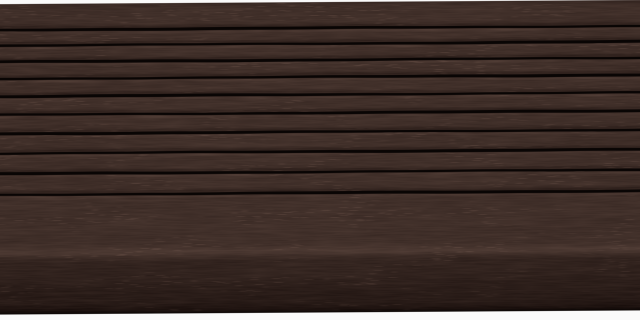
A WebGL 1 fragment shader for this texture:

```glsl
precision highp float;
// Dark wooden stair tread seen in perspective: ten grooves whose spacing widens
// toward the viewer, then a smooth front board with a rounded, shaded nosing.
// Groove positions follow a quadratic; grain is stretched cellular noise.
uniform vec2 u_resolution;

const vec3 BLACK_BROWN = vec3(0.035, 0.018, 0.014);
const vec3 DARK_BROWN  = vec3(0.09, 0.05, 0.04);
const vec3 PALE_BROWN  = vec3(0.33, 0.25, 0.22);
const vec3 BACKDROP    = vec3(0.98);

const float TILT = 0.013;           // rise of every line across the canvas
const float TOP_EDGE = 0.013;       // depths are measured down from the top
const float BOTTOM_EDGE = 0.983;
const float NOSING = 0.79;
const float LAST_GROOVE = 9.0;
const float FIRST_DEPTH = 0.0938;
const float SPACING = 0.0478;
const float WIDENING = 0.00105;

vec2 hash2(vec2 p) {
  return fract(sin(vec2(dot(p, vec2(127.1, 311.7)), dot(p, vec2(269.5, 183.3)))) * 43758.5);
}

// Distance to the nearest jittered cell point
float cellular(vec2 p) {
  vec2 cell = floor(p);
  float nearest = 2.0;
  for (int j = -1; j <= 1; j++) {
    for (int i = -1; i <= 1; i++) {
      vec2 c = cell + vec2(float(i), float(j));
      nearest = min(nearest, distance(p, c + hash2(c)));
    }
  }
  return nearest;
}

// Long fibres at three scales, centred near zero
float woodGrain(vec2 p) {
  float fine = cellular(p * vec2(22.0, 170.0));
  float medium = cellular(p * vec2(9.0, 85.0) + 17.0);
  float broad = cellular(p * vec2(4.0, 24.0) + 43.0);
  return 0.5 * fine + 0.35 * medium + 0.25 * broad - 0.5;
}

// Sparse pale scratches, gathered in worn patches
float scratches(vec2 p) {
  float dash = 1.0 - smoothstep(0.08, 0.28, cellular(p * vec2(26.0, 105.0) + 71.0));
  return dash * smoothstep(0.35, 0.75, cellular(p * vec2(7.0, 19.0) + 5.0));
}

float grooveDepth(float k) {
  return FIRST_DEPTH + SPACING * k + WIDENING * k * k;
}

// Index of the groove nearest to a depth: inverse of grooveDepth
float nearestGroove(float depth) {
  float root = sqrt(max(SPACING * SPACING + 4.0 * WIDENING * (depth - FIRST_DEPTH), 0.0));
  return clamp(floor((root - SPACING) / (2.0 * WIDENING) + 0.5), 0.0, LAST_GROOVE);
}

float bump(float x, float width) {
  return exp(-x * x / (width * width));
}

// Brightness of the front: flat board, lit nosing, darkening underside
float boardTone(float depth) {
  float tone = mix(0.66, 0.44, smoothstep(NOSING, NOSING + 0.035, depth));
  tone -= 0.17 * smoothstep(0.83, 0.95, depth);
  tone -= 0.22 * smoothstep(0.945, BOTTOM_EDGE, depth);
  return tone + 0.18 * bump(depth - NOSING, 0.014);
}

void main() {
  vec2 uv = gl_FragCoord.xy / u_resolution;
  float soft = 0.75 / u_resolution.y;
  float depth = 1.0 - uv.y + TILT * uv.x;
  vec2 surface = vec2(uv.x, depth);

  // Nearest groove, gently uneven along its length
  float k = nearestGroove(depth);
  float wobble = 0.0007 * sin(uv.x * 9.0 + k * 2.1) + 0.0004 * sin(uv.x * 31.0 + k * 4.7);
  float offset = depth - grooveDepth(k) - wobble;
  float halfWidth = 0.0042 + 0.0006 * sin(uv.x * 5.0 + k * 3.3);
  float groove = 1.0 - smoothstep(halfWidth - soft, halfWidth + soft, abs(offset));

  // Wood tone, with a shaded edge above and a worn lip below each groove
  float tone = boardTone(depth);
  float wear = cellular(vec2(uv.x * 16.0, k * 3.7));
  tone += 0.30 * woodGrain(surface) + 0.20 * scratches(surface);
  tone += 0.27 * wear * bump(offset - 0.0085, 0.0038);
  tone -= 0.22 * bump(offset + 0.008, 0.006);
  tone -= 0.12 * bump(depth - TOP_EDGE, 0.012);
  tone += 0.03 * sin(uv.x * 3.14);

  vec3 color = mix(DARK_BROWN, PALE_BROWN, clamp(tone, -0.1, 1.15));
  color = mix(color, BLACK_BROWN, groove);

  // Dark lower rim and pale surroundings
  color = mix(color, BLACK_BROWN, 0.8 * bump(depth - BOTTOM_EDGE, 0.007));
  float inside = smoothstep(TOP_EDGE - soft, TOP_EDGE + soft, depth)
               * (1.0 - smoothstep(BOTTOM_EDGE - soft, BOTTOM_EDGE + soft, depth));
  gl_FragColor = vec4(mix(BACKDROP, color, inside), 1.0);
}
```
